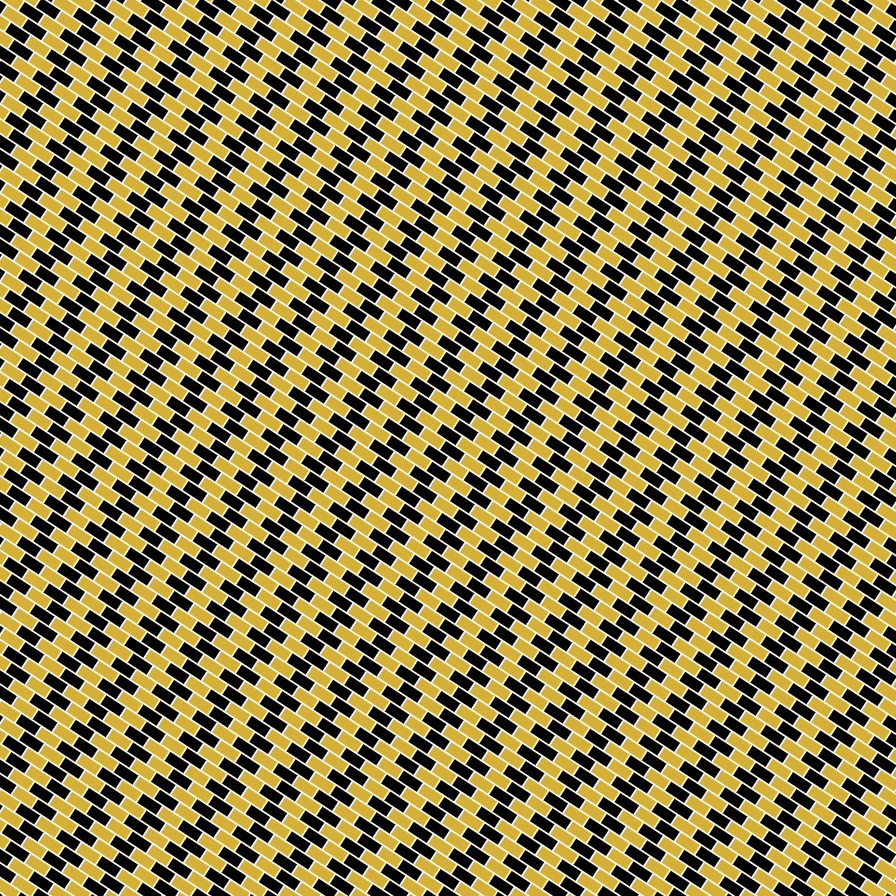
Reproduce this pattern procedurally as a Shadertoy shader.

```glsl
// Tilted running-bond bricks alternating black and gold, with thin pale mortar.
#define TILT 0.579
#define BRICK_LENGTH 0.0270
#define ROW_HEIGHT 0.0139
#define MORTAR 0.0019
#define PHASE vec2(-0.1152, 0.0132)
#define GOLD vec3(0.83, 0.69, 0.21)
#define BLACK vec3(0.012, 0.012, 0.012)
#define CREAM vec3(1.0, 0.985, 0.94)

// Signed distance to an axis-aligned box
float boxDistance(vec2 p, vec2 halfSize) {
    vec2 d = abs(p) - halfSize;
    return length(max(d, 0.0)) + min(max(d.x, d.y), 0.0);
}

void mainImage(out vec4 fragColor, in vec2 fragCoord) {
    float shortSide = min(iResolution.x, iResolution.y);
    vec2 p = (fragCoord - 0.5 * iResolution.xy) / shortSide;
    float pixel = 1.0 / shortSide;

    // Rotated frame: x runs along a course, y across courses
    float c = cos(TILT), s = sin(TILT);
    vec2 wall = vec2(c * p.x - s * p.y, s * p.x + c * p.y) - PHASE;

    // Every other course is shifted by half a brick
    vec2 brickSize = vec2(BRICK_LENGTH, ROW_HEIGHT);
    vec2 grid = wall / brickSize + 0.5;
    float row = floor(grid.y);
    grid.x -= 0.5 * mod(row, 2.0);
    vec2 local = (fract(grid) - 0.5) * brickSize;

    // Colours alternate along each course
    float isGold = mod(floor(grid.x), 2.0);
    vec3 brickColor = mix(BLACK, GOLD, isGold);

    // Mortar surrounds each brick
    float edge = boxDistance(local, 0.5 * (brickSize - MORTAR));
    float coverage = clamp(0.5 - edge / pixel, 0.0, 1.0);
    fragColor = vec4(mix(CREAM, brickColor, coverage), 1.0);
}
```
